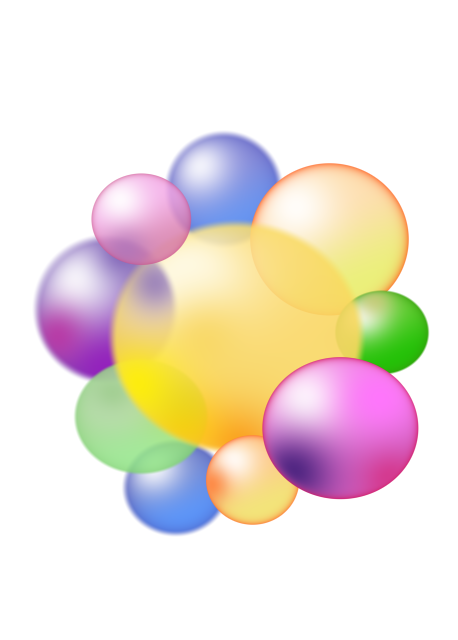
A WebGL 1 fragment shader for this background:

```glsl
precision highp float;
uniform vec2 u_resolution;

#define LIGHT_AT vec2(-0.42, 0.42)
#define LIGHT_SIZE 0.52
#define SHARP 0.015
#define SOFT 0.15
#define WHITE vec3(1.0)
#define VIOLET vec3(0.43, 0.31, 0.68)
#define FLAME vec3(1.0, 0.37, 0.12)

vec2 point;
vec3 colour;

// Gaussian falloff around a spot
float glow(vec2 q, vec2 at, float size) {
  vec2 d = (q - at) / size;
  return exp(-dot(d, d));
}

// Position inside an ellipse given as centre.xy, radii.zw
vec2 localTo(vec4 ellipse) {
  return (point - ellipse.xy) / ellipse.zw;
}

float cover(vec4 ellipse, float blur) {
  float edge = max(blur, 1.5 / (u_resolution.y * ellipse.z));
  return 1.0 - smoothstep(1.0 - edge, 1.0, length(localTo(ellipse)));
}

// Glassy ball: body to low gradient, white highlight, coloured rim
void ball(vec4 ellipse, float blur, float alpha, vec3 body, vec3 low, vec3 rim, float rimPower) {
  vec2 q = localTo(ellipse);
  vec3 shade = mix(body, low, smoothstep(-0.5, 0.8, 0.4 * q.x - q.y));
  shade = mix(shade, WHITE, 0.92 * glow(q, LIGHT_AT, LIGHT_SIZE));
  shade = mix(shade, rim, 0.9 * pow(min(length(q), 1.0), rimPower));
  colour = mix(colour, shade, alpha * cover(ellipse, blur));
}

// Coloured light clipped to a ball, fading before its rim
void accent(vec4 ellipse, float blur, vec2 at, float size, vec3 tint, float amount) {
  vec2 q = localTo(ellipse);
  float inside = 1.0 - pow(min(length(q), 1.0), 20.0);
  colour = mix(colour, tint, amount * inside * cover(ellipse, blur) * glow(q, at, size));
}

void main() {
  point = (gl_FragCoord.xy - 0.5 * u_resolution) / u_resolution.y;
  colour = WHITE;

  vec4 purple = vec4(-0.192, 0.017, 0.117, 0.119);
  vec4 blueTop = vec4(-0.008, 0.204, 0.095, 0.094);
  vec4 blueLow = vec4(-0.083, -0.262, 0.086, 0.078);
  vec4 peach = vec4(0.157, 0.126, 0.125, 0.120);
  vec4 greenRight = vec4(0.239, -0.0195, 0.075, 0.067);
  vec4 greenLeft = vec4(-0.137, -0.151, 0.107, 0.092);
  vec4 yellow = vec4(0.012, -0.027, 0.204, 0.186);
  vec4 pink = vec4(-0.137, 0.1575, 0.079, 0.0725);
  vec4 orange = vec4(0.037, -0.250, 0.074, 0.071);
  vec4 magenta = vec4(0.174, -0.169, 0.123, 0.112);

  // Balls behind the centre
  ball(purple, SOFT, 1.0, vec3(0.70, 0.62, 0.84), vec3(0.58, 0.20, 0.73), VIOLET, 7.0);
  accent(purple, SOFT, vec2(-0.65, -0.35), 0.38, vec3(0.73, 0.20, 0.63), 0.85);
  accent(purple, SOFT, vec2(0.0, -0.85), 0.40, vec3(0.58, 0.12, 0.74), 0.9);
  accent(purple, SOFT, vec2(0.2, 0.75), 0.35, VIOLET, 0.7);
  ball(blueTop, SOFT, 1.0, vec3(0.52, 0.54, 0.85), vec3(0.40, 0.59, 0.95), vec3(0.33, 0.33, 0.73), 6.0);
  ball(blueLow, SOFT, 1.0, vec3(0.45, 0.53, 0.82), vec3(0.36, 0.59, 0.98), vec3(0.29, 0.31, 0.70), 6.0);
  ball(peach, SHARP, 1.0, vec3(0.99, 0.87, 0.68), vec3(0.92, 0.94, 0.48), FLAME, 17.0);
  ball(greenRight, 0.06, 1.0, vec3(0.36, 0.80, 0.18), vec3(0.14, 0.76, 0.03), vec3(0.20, 0.60, 0.04), 9.0);
  accent(greenRight, 0.06, vec2(-0.15, 0.75), 0.40, vec3(0.80, 0.78, 0.46), 0.75);
  ball(greenLeft, 0.07, 0.82, vec3(0.58, 0.82, 0.50), vec3(0.56, 0.90, 0.52), vec3(0.45, 0.78, 0.39), 9.0);
  accent(greenLeft, 0.07, LIGHT_AT, 0.55, vec3(0.56, 0.77, 0.49), 0.8);

  // Large central ball and its warm reflections
  ball(yellow, 0.09, 0.87, vec3(0.98, 0.85, 0.42), vec3(0.97, 0.81, 0.30), vec3(0.97, 0.86, 0.34), 9.0);
  accent(yellow, 0.09, vec2(-0.38, 0.55), 0.30, vec3(1.0, 0.99, 0.93), 0.65);
  accent(yellow, 0.09, vec2(-0.25, 0.02), 0.38, vec3(0.97, 0.82, 0.31), 0.7);
  accent(yellow, 0.09, vec2(0.6, -0.3), 0.45, vec3(0.98, 0.87, 0.48), 0.6);
  accent(yellow, 0.09, vec2(0.0, -0.95), 0.34, vec3(0.98, 0.59, 0.10), 0.95);
  accent(yellow, 0.09, vec2(-0.42, -0.78), 0.30, vec3(1.0, 0.78, 0.04), 0.85);
  accent(yellow, 0.09, vec2(-0.78, -0.42), 0.36, vec3(1.0, 0.94, 0.02), 0.95);
  accent(greenLeft, 0.07, vec2(0.7, 0.2), 0.55, vec3(0.86, 0.84, 0.08), 0.4);
  accent(purple, SOFT, vec2(0.66, 0.35), 0.38, vec3(0.52, 0.41, 0.70), 0.75);

  // Balls in front
  ball(pink, SHARP, 0.84, vec3(0.95, 0.65, 0.90), vec3(0.84, 0.48, 0.66), vec3(0.78, 0.27, 0.51), 18.0);
  accent(pink, SHARP, vec2(-0.3, -0.65), 0.42, vec3(0.67, 0.46, 0.74), 0.65);
  ball(orange, SHARP, 0.97, vec3(0.99, 0.78, 0.52), vec3(0.95, 0.89, 0.46), FLAME, 14.0);
  accent(orange, SHARP, vec2(-0.9, -0.1), 0.40, vec3(1.0, 0.48, 0.20), 0.8);
  ball(magenta, SHARP, 1.0, vec3(0.93, 0.52, 0.88), vec3(0.82, 0.38, 0.76), vec3(0.82, 0.06, 0.34), 20.0);
  accent(magenta, SHARP, vec2(0.5, 0.42), 0.52, vec3(1.0, 0.46, 0.99), 0.95);
  accent(magenta, SHARP, vec2(-0.62, -0.62), 0.52, vec3(0.28, 0.13, 0.49), 0.95);
  accent(magenta, SHARP, vec2(0.65, -0.72), 0.38, vec3(0.84, 0.16, 0.48), 0.75);

  gl_FragColor = vec4(colour, 1.0);
}
```
